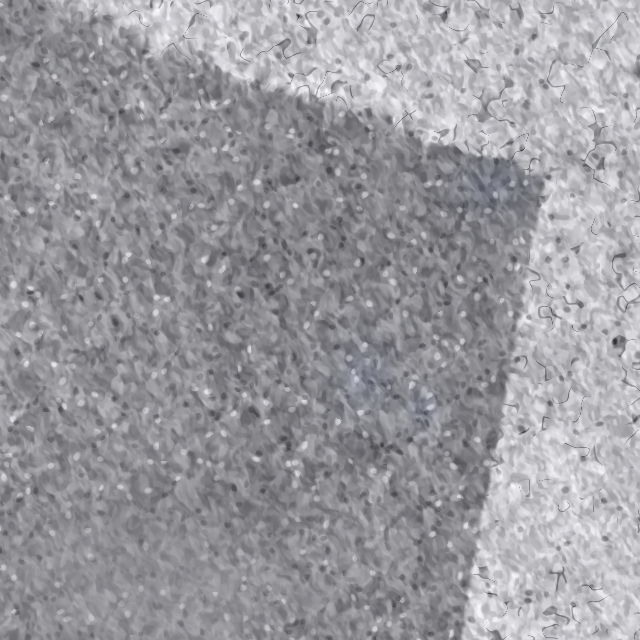
Reproduce this texture procedurally as a Shadertoy shader.

```glsl
vec3 hash3(vec2 p) {
    vec3 q = fract(vec3(p.xyx) * vec3(0.1031, 0.1030, 0.0973));
    q += dot(q, q.yxz + 33.33);
    return fract((q.xxy + q.yzz) * q.zyx);
}

// Cellular noise: x = blended cell tone, y = nearest distance, z = nearest cell id
vec3 cellular(vec2 p, float sharpness) {
    vec2 cell = floor(p);
    float total = 0.0, weights = 0.0, nearest = 9.0, id = 0.0;
    for (int j = -1; j <= 1; j++) {
        for (int i = -1; i <= 1; i++) {
            vec2 c = cell + vec2(i, j);
            vec3 h = hash3(c + 71.0);
            float d2 = dot(c + h.xy - p, c + h.xy - p);
            float w = exp(-sharpness * d2);
            total += w * h.z;
            weights += w;
            if (d2 < nearest) { nearest = d2; id = h.z; }
        }
    }
    return vec3(total / weights, sqrt(nearest), id);
}

float blob(vec2 p, vec2 center, vec2 radius) {
    vec2 d = (p - center) / radius;
    return exp(-dot(d, d));
}

// Bends the grid so grains lose their regular shape
vec2 warp(vec2 p, float amount) {
    return p + amount * vec2(sin(p.y * 91.0 + 2.0 * sin(p.x * 57.0)),
                             sin(p.x * 83.0 + 2.0 * sin(p.y * 64.0)));
}

// Rounded flecks in a random share of the cells
float flecks(vec2 p, float scale, float share, float radius) {
    vec3 c = cellular(p * scale, 8.0);
    return step(1.0 - share, c.z) * (1.0 - smoothstep(radius * 0.35, radius, c.y));
}

// Short curled strokes: contour lines kept only inside sparse patches
float curls(vec2 p, float scale, float threshold) {
    float contour = abs(cellular(p * scale, 6.0).x - 0.48);
    float patches = cellular(p * scale * 0.62 + 19.0, 7.0).x;
    return (1.0 - smoothstep(0.015, 0.10, contour))
         * smoothstep(threshold, threshold + 0.12, patches);
}

float shadowMask(vec2 p, float wobble) {
    float topLine = 0.727 + 0.335 * (0.85 - p.x) + 0.16 * max(0.26 - p.x, 0.0);
    float sideLine = 0.719 + 0.183 * p.y;
    float softness = mix(0.026, 0.007, smoothstep(0.15, 0.8, p.x));
    float top = p.y - topLine + wobble * 0.028;
    float side = p.x - sideLine + wobble * 0.006;
    return (1.0 - smoothstep(-softness, softness, top))
         * (1.0 - smoothstep(-0.005, 0.005, side));
}

float shadowTone(vec2 p) {
    float tone = 0.548 + 0.025 * blob(p, vec2(0.08, 0.5), vec2(0.24, 0.35));
    tone -= 0.045 * blob(p, vec2(0.47, 0.57), vec2(0.16, 0.13));
    tone -= 0.055 * blob(p, vec2(0.74, 0.73), vec2(0.16, 0.08));
    tone -= 0.045 * blob(p, vec2(0.42, 0.84), vec2(0.10, 0.04));
    tone -= 0.045 * blob(p, vec2(0.76, 0.30), vec2(0.06, 0.35));
    tone -= 0.030 * blob(p, vec2(0.33, 0.24), vec2(0.22, 0.06));
    tone -= 0.035 * blob(p, vec2(0.02, 1.0), vec2(0.09, 0.07));
    return tone + 0.025 * blob(p, vec2(0.25, 0.08), vec2(0.20, 0.12));
}

float sunlitTone(vec2 p) {
    float tone = 0.765;
    tone += 0.055 * blob(p, vec2(0.23, 0.96), vec2(0.09, 0.04));
    tone += 0.045 * blob(p, vec2(0.50, 0.86), vec2(0.12, 0.025));
    tone += 0.045 * blob(p, vec2(0.83, 0.25), vec2(0.10, 0.07));
    tone += 0.035 * blob(p, vec2(0.76, 0.02), vec2(0.07, 0.12));
    tone -= 0.070 * blob(p, vec2(0.90, 0.75), vec2(0.16, 0.04));
    return tone - 0.030 * blob(p, vec2(0.91, 0.42), vec2(0.10, 0.10));
}

void mainImage(out vec4 fragColor, in vec2 fragCoord) {
    vec2 uv = fragCoord / iResolution.xy;
    vec2 p = warp(uv, 0.0025);
    vec2 slanted = vec2(p.x + 0.22 * p.y, p.y * 0.78);

    // Grain from coarse patches to fine grit
    float patches = cellular(p * 21.0, 4.0).x - 0.5;
    float grain = cellular(slanted * 88.0, 7.0).x - 0.5;
    float grit = cellular(slanted * 165.0 + 40.0, 6.0).x - 0.5;
    float shade = shadowMask(uv, patches + 0.7 * grain);

    // Shaded stone with pale chips and dark pits
    float calm = 1.0 - 0.45 * blob(uv, vec2(0.23, 0.10), vec2(0.25, 0.14));
    float dark = shadowTone(uv) + calm * (0.05 * patches + 0.20 * grain + 0.15 * grit);
    dark += calm * 0.20 * flecks(p, 64.0, 0.10, 0.45);
    dark -= calm * 0.13 * flecks(p + 3.7, 72.0, 0.13, 0.50);
    dark += 0.25 * blob(p, vec2(0.335, 0.835), vec2(0.020, 0.009));
    dark -= 0.16 * blob(p, vec2(0.592, 0.295), vec2(0.014, 0.018));

    // Sunlit stone with curled dark strokes
    float crowd = blob(uv, vec2(0.74, 0.81), vec2(0.28, 0.09));
    float light = sunlitTone(uv) + 0.07 * patches + 0.17 * grain + 0.20 * grit;
    light -= 0.25 * curls(p, 52.0, 0.58 - 0.10 * crowd);
    light -= 0.22 * flecks(p + 8.3, 58.0, 0.07 + 0.08 * crowd, 0.40);
    light -= 0.40 * blob(p, vec2(0.996, 0.886), vec2(0.009, 0.012));
    light -= 0.22 * blob(p, vec2(0.975, 0.600), vec2(0.018, 0.025));

    // Cool grey with faint blue stains in the shade
    float stain = blob(uv, vec2(0.57, 0.41), vec2(0.04, 0.05))
                + blob(uv, vec2(0.66, 0.36), vec2(0.025, 0.03))
                + blob(uv, vec2(0.77, 0.71), vec2(0.05, 0.04));
    vec3 color = vec3(mix(light, dark, shade)) + vec3(-0.003, -0.002, 0.017);
    color += shade * stain * vec3(-0.025, -0.015, 0.015);
    fragColor = vec4(clamp(color, 0.0, 1.0), 1.0);
}
```
